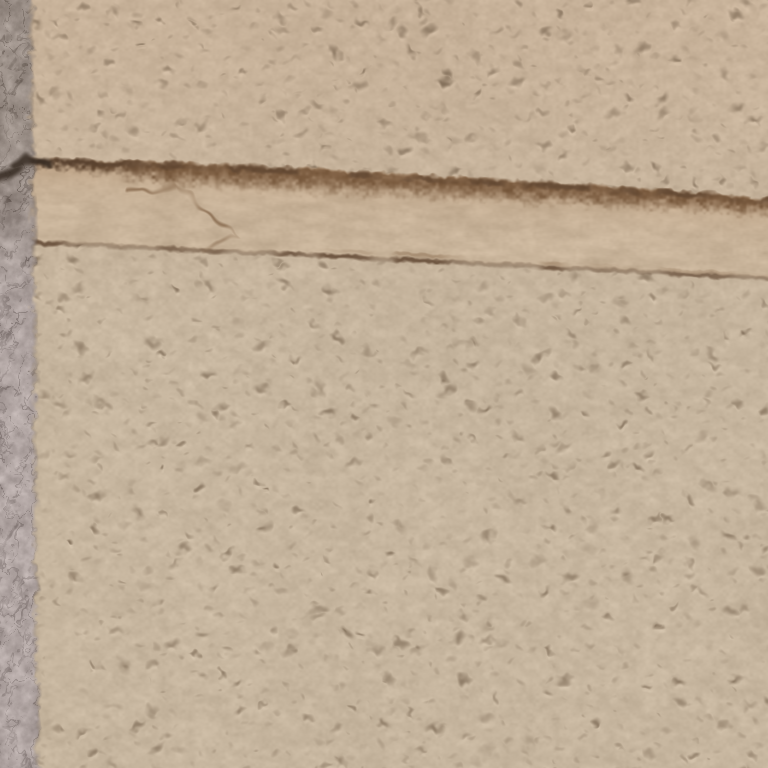
Give the GLSL for this texture, as a WebGL 1 fragment shader.

```glsl
precision highp float;
// Speckled beige masonry with a shadowed horizontal groove and a grey joint.
// Curved edge distances shape the groove; value noise gives the grain, and
// jittered cells scatter the small soft pits.
uniform vec2 u_resolution;

float hash(vec2 p) {
  return fract(sin(dot(p, vec2(127.1, 311.7))) * 43758.5453);
}

float noise(vec2 p) {
  vec2 i = floor(p), f = fract(p);
  f = f * f * (3.0 - 2.0 * f);
  return mix(mix(hash(i), hash(i + vec2(1.0, 0.0)), f.x),
             mix(hash(i + vec2(0.0, 1.0)), hash(i + 1.0), f.x), f.y);
}

float fbm(vec2 p) {
  float sum = 0.0, amp = 0.5;
  for (int i = 0; i < 4; i++) {
    sum += amp * noise(p);
    p = mat2(1.6, 1.2, -1.2, 1.6) * p + 17.3;
    amp *= 0.5;
  }
  return sum;
}

float segment(vec2 p, vec2 a, vec2 b) {
  vec2 ab = b - a;
  return length(p - a - ab * clamp(dot(p - a, ab) / dot(ab, ab), 0.0, 1.0));
}

// Soft tilted pits, one candidate per grid cell
float pits(vec2 p, float cells, float amount, float seed) {
  vec2 q = p * cells + 0.25 * (vec2(noise(p * 130.0), noise(p * 130.0 + 40.0)) - 0.5);
  float mask = 0.0;
  for (int y = -1; y <= 1; y++) {
    for (int x = -1; x <= 1; x++) {
      vec2 cell = floor(q) + vec2(float(x), float(y));
      vec2 d = q - cell - vec2(hash(cell + seed), hash(cell + seed + 31.0));
      float angle = (hash(cell + seed + 7.0) - 0.6) * 1.8;
      float c = cos(angle), s = sin(angle);
      d = vec2(c * d.x + s * d.y, c * d.y - s * d.x);
      float size = 0.12 + 0.14 * hash(cell + seed + 53.0);
      float shape = 1.0 - smoothstep(0.1, 1.45, length(d * vec2(0.8, 1.4)) / size);
      float strength = 0.25 + 0.75 * hash(cell + seed + 71.0);
      mask = max(mask, shape * strength * step(hash(cell + seed + 91.0), amount));
    }
  }
  return mask;
}

void main() {
  vec2 uv = gl_FragCoord.xy / u_resolution;
  float x = uv.x;
  float ragged = noise(uv * 85.0) - 0.5 + 0.7 * (noise(uv * 190.0) - 0.5);
  float grain = noise(uv * 230.0) + noise(uv * vec2(120.0, 160.0) + 60.0) - 1.0;

  // Signed heights below the groove's upper lip and above its lower lip
  float below = 0.796 - 0.030 * x - 0.024 * x * x - uv.y + 0.005 * ragged;
  float above = uv.y - (0.686 - 0.043 * x - 0.006 * x * x) + 0.003 * ragged;
  float groove = smoothstep(-0.002, 0.003, below) * smoothstep(-0.002, 0.003, above);

  // Stone face
  vec3 color = mix(vec3(0.778, 0.712, 0.622), vec3(0.782, 0.698, 0.602), smoothstep(0.5, 1.0, uv.y));
  color += 0.025 * (fbm(uv * 7.0) - 0.47) + 0.075 * (fbm(uv * vec2(65.0, 90.0)) - 0.47) + 0.025 * grain;

  // Pits with a pale rim below
  float coarse = pits(uv, 30.0, 0.55, 3.0);
  float rim = pits(uv + vec2(-0.001, 0.005), 30.0, 0.55, 3.0);
  float fine = pits(uv, 47.0, 0.6, 19.0);
  float face = 1.0 - 0.85 * groove;
  color += 0.04 * face * max(rim - coarse, 0.0);
  color = mix(color, vec3(0.45, 0.375, 0.295), face * (0.62 * coarse + 0.28 * fine));

  // Groove bed, warm under the lip and streaked along its length
  vec3 bed = vec3(0.785, 0.703, 0.602) + 0.13 * (fbm(uv * vec2(32.0, 85.0)) - 0.47) + 0.02 * grain;
  bed = mix(bed, vec3(0.70, 0.55, 0.41), 0.6 * exp(-max(below, 0.0) * 42.0));
  color = mix(color, bed, 0.85 * groove);

  // Lip shadow, fading downward into a grainy penumbra
  float depth = mix(0.012, 0.027, smoothstep(0.04, 0.28, x)) - 0.006 * smoothstep(0.5, 1.0, x);
  float reach = below + 0.006 * grain;
  float shadow = smoothstep(-0.003, 0.004, below) * (1.0 - smoothstep(depth * 0.3, depth * 1.35, reach));
  vec3 umber = mix(vec3(0.32, 0.23, 0.16), vec3(0.46, 0.335, 0.225), smoothstep(0.05, 0.25, x));
  color = mix(color, umber + 0.06 * grain, 0.86 * shadow);
  float crease = 1.0 - smoothstep(0.001, 0.007, abs(below - 0.004));
  color = mix(color, vec3(0.30, 0.215, 0.15), crease * 0.5 * smoothstep(0.25, 0.75, noise(uv * 45.0)));

  // Lower lip line, broken in places, and its faint companion
  float broken = smoothstep(0.15, 0.75, noise(vec2(x * 32.0, 4.0)));
  float lowerLine = 1.0 - smoothstep(0.0005, 0.0052, abs(above));
  color = mix(color, vec3(0.38, 0.28, 0.20), lowerLine * (0.35 + 0.5 * broken));
  float ledge = 1.0 - smoothstep(0.0005, 0.004, abs(above - 0.010 + 0.006 * x));
  color = mix(color, vec3(0.59, 0.48, 0.37), 0.6 * ledge * smoothstep(0.38, 0.55, x) * broken);

  // Curled crack on the bed, fading in and out
  vec2 bent = uv + 0.012 * (vec2(noise(uv * 60.0), noise(uv * 60.0 + 9.0)) - 0.5);
  float curl = min(segment(bent, vec2(0.165, 0.748), vec2(0.228, 0.758)),
                   segment(bent, vec2(0.228, 0.758), vec2(0.257, 0.731)));
  curl = min(curl, segment(bent, vec2(0.257, 0.731), vec2(0.308, 0.690)));
  curl = min(curl, segment(bent, vec2(0.308, 0.690), vec2(0.265, 0.675)));
  float worn = smoothstep(0.15, 0.75, noise(uv * 42.0 + 5.0));
  color = mix(color, vec3(0.50, 0.38, 0.27), (0.2 + 0.5 * worn) * (1.0 - smoothstep(0.0, 0.0045, curl)));

  // Grey joint, rough and finely cracked
  float edge = x - mix(0.049, 0.041, uv.y) + 0.008 * ragged;
  vec3 mortar = mix(vec3(0.695, 0.65, 0.64), vec3(0.61, 0.565, 0.535), smoothstep(0.55, 0.85, uv.y));
  mortar += 0.22 * (fbm(uv * 85.0) - 0.47) + 0.03 * grain;
  float vein = abs(fbm(uv * vec2(55.0, 38.0) + 0.8 * ragged) - 0.47);
  mortar -= 0.15 * (1.0 - smoothstep(0.0, 0.06, vein)) * (0.3 + 0.7 * noise(uv * 50.0));
  color = mix(color, mortar, 1.0 - smoothstep(-0.005, 0.005, edge));
  color -= 0.08 * (1.0 - smoothstep(0.0, 0.006, abs(edge))) * noise(uv * 45.0);

  // Dark gap where the groove meets the joint
  float gap = min(segment(bent, vec2(-0.01, 0.760), vec2(0.022, 0.782)),
                  segment(bent, vec2(0.022, 0.788), vec2(0.060, 0.791)));
  color = mix(color, vec3(0.21, 0.165, 0.13), 0.85 * (1.0 - smoothstep(0.001, 0.011, gap)));
  color -= 0.10 * (1.0 - smoothstep(0.3, 1.0, length((uv - vec2(0.015, 0.725)) / vec2(0.028, 0.045))));
  gl_FragColor = vec4(clamp(color, 0.0, 1.0), 1.0);
}
```
